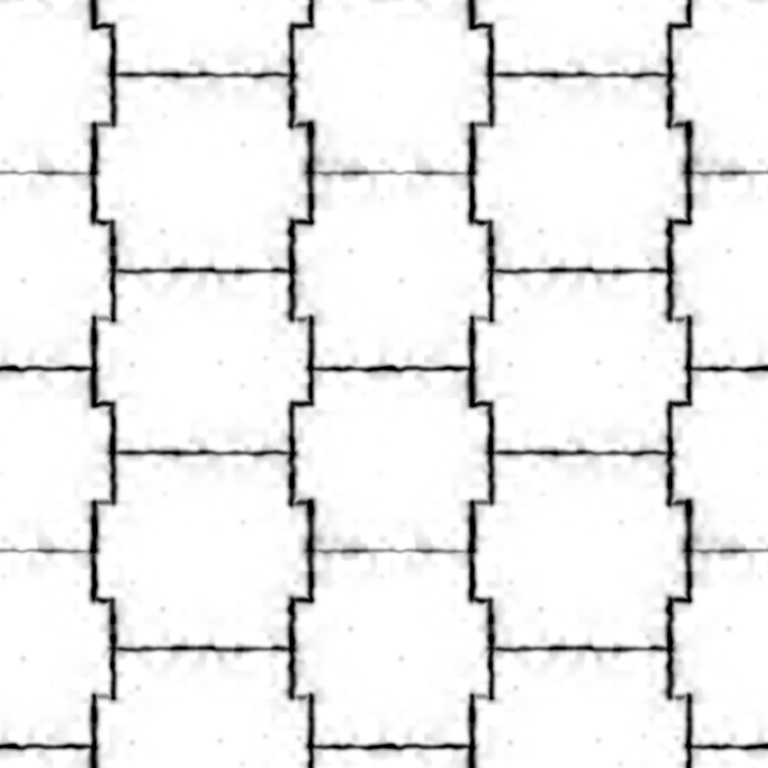
A Shadertoy shader for this pattern:

```glsl
const float TILE = 0.4922;                 // repeat size, in canvas heights
const vec2 ORIGIN = vec2(0.2637, 0.474);   // column axis and lowest step

// All lengths below are in tile units
const float WIDE = 0.287;                  // wall offset where the column bulges
const float NARROW = 0.2368;               // wall offset where it pinches
const vec4 STEP_V = vec4(0.0, 0.225, 0.4815, 0.738);
const vec4 STEP_INK = vec4(0.95, 0.45, 0.8, 0.6);
const float JOINT_START = 0.0926;
const float JOINT_GAP = 0.2593;
const vec4 JOINT_INK = vec4(0.92, 0.8, 0.45, 0.75);
const vec4 JOINT_WIDTH = vec4(0.0075, 0.0075, 0.006, 0.007);

const float WALL_WIDTH = 0.0105;
const float STEP_WIDTH = 0.009;
const float NODE_WIDTH = 0.014;
const float WOBBLE = 0.006;
const float HALO_INK = 0.24;
const float HALO_REACH = 0.03;
const vec2 SMUDGE_POS = vec2(0.322, 0.64);
const float SMUDGE_RADIUS = 0.034;
const float SMUDGE_INK = 0.3;
const float SPECK_CELLS = 14.0;
const float SPECK_INK = 0.14;

float hash(vec2 cell) {
    uvec2 q = uvec2(cell) * uvec2(1597334673u, 3812015801u);
    uint n = (q.x ^ q.y) * 1597334673u;
    n = (n ^ (n >> 15)) * 2246822519u;
    return float((n ^ (n >> 13)) >> 8) / 16777216.0;
}

// Value noise that wraps at the tile border
float tileNoise(vec2 t, vec2 cells, float seed) {
    vec2 p = t * cells;
    vec2 i = floor(p), f = fract(p);
    f = f * f * (3.0 - 2.0 * f);
    vec2 a = mod(i, cells) + seed * 101.0;
    vec2 b = mod(i + 1.0, cells) + seed * 101.0;
    return mix(mix(hash(a), hash(vec2(b.x, a.y)), f.x),
               mix(hash(vec2(a.x, b.y)), hash(b), f.x), f.y);
}

vec2 wrapCentered(vec2 p) { return fract(p + 0.5) - 0.5; }
float wrapCentered(float x) { return fract(x + 0.5) - 0.5; }

// Soft stroke that never gets thinner than a pixel
float stroke(float d, float width, float pixel) {
    float x = d / max(width, pixel);
    return exp(-x * x);
}

float brickInk(vec2 t, float pixel) {
    vec2 wobble = vec2(tileNoise(t, vec2(12.0, 46.0), 1.0),
                       tileNoise(t, vec2(46.0, 12.0), 2.0)) - 0.5;
    vec2 p = t + WOBBLE * wobble;
    float u = abs(wrapCentered(p.x));      // mirrored about the column axis

    float pressure = tileNoise(t, vec2(6.0, 18.0), 3.0);
    float wallWidth = WALL_WIDTH * mix(0.72, 1.22, pressure);
    float wallInk = mix(0.82, 1.0, tileNoise(t, vec2(8.0, 30.0), 4.0));
    float streak = tileNoise(t, vec2(34.0, 8.0), 5.0);
    float ink = 0.0;
    float nearest = 1.0;

    for (int i = 0; i < 4; i++) {
        bool bulge = i % 2 == 0;
        float low = STEP_V[i];
        float high = i < 3 ? STEP_V[i + 1] : 1.0;
        float wallU = bulge ? WIDE : NARROW;

        // Upright wall
        float alongV = abs(wrapCentered(p.y - 0.5 * (low + high)));
        float wall = length(vec2(u - wallU, max(alongV - 0.5 * (high - low), 0.0)));
        ink = max(ink, wallInk * stroke(wall, wallWidth, pixel));

        // Short step between the two wall offsets
        float overU = max(abs(u - 0.5 * (WIDE + NARROW)) - 0.5 * (WIDE - NARROW), 0.0);
        float ledge = length(vec2(overU, wrapCentered(p.y - low)));
        ink = max(ink, STEP_INK[i] * stroke(ledge, STEP_WIDTH, pixel));

        // Horizontal joint, uneven along its length
        float dv = wrapCentered(p.y - JOINT_START - JOINT_GAP * float(i));
        float outside = bulge ? max(WIDE - u, 0.0) : max(u - NARROW, 0.0);
        float joint = length(vec2(outside, dv));
        float jointWidth = JOINT_WIDTH[i] * mix(0.8, 1.2, streak);
        ink = max(ink, JOINT_INK[i] * mix(0.7, 1.1, streak) * stroke(joint, jointWidth, pixel));

        // Ink pooled where joint meets wall
        float node = length(vec2(u - wallU, dv));
        ink = max(ink, stroke(node, NODE_WIDTH, pixel));
        nearest = min(nearest, min(wall, min(ledge, joint)));
    }

    // Grainy halo around the strokes
    float grain = smoothstep(0.4, 0.9, tileNoise(t, vec2(42.0), 6.0));
    return min(ink + HALO_INK * grain * exp(-nearest / HALO_REACH), 1.0);
}

float stainInk(vec2 t) {
    float smudge = length(wrapCentered(t - SMUDGE_POS)) / SMUDGE_RADIUS;
    float ink = SMUDGE_INK * exp(-smudge * smudge) * tileNoise(t, vec2(36.0), 7.0);

    // Sparse pale specks
    vec2 cell = floor(t * SPECK_CELLS);
    vec2 center = 0.3 + 0.4 * vec2(hash(cell + 811.0), hash(cell + 907.0));
    float speck = length(fract(t * SPECK_CELLS) - center) / 0.11;
    float strength = smoothstep(0.75, 1.0, hash(cell + 1013.0));
    return ink + SPECK_INK * strength * exp(-speck * speck);
}

void mainImage(out vec4 fragColor, in vec2 fragCoord) {
    vec2 t = fract((fragCoord / iResolution.y - ORIGIN) / TILE);
    float pixel = 1.0 / (iResolution.y * TILE);
    float ink = clamp(brickInk(t, pixel) + stainInk(t), 0.0, 1.0);
    fragColor = vec4(vec3(1.0 - ink), 1.0);
}
```
